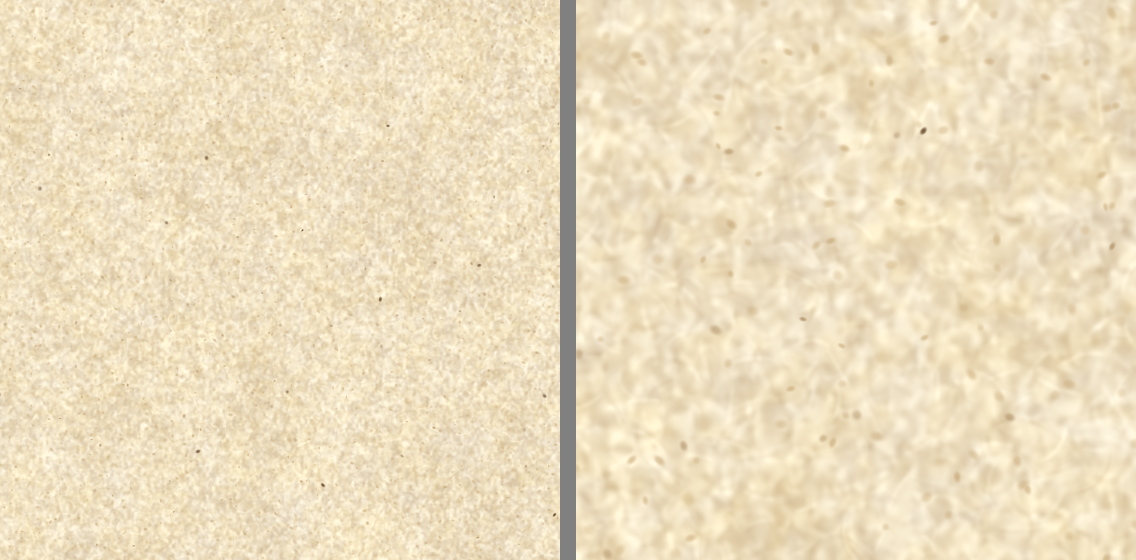
Left, the full canvas; right, a detail of the centre.
Give the GLSL for this texture, as a WebGL 2 fragment shader.

```glsl
#version 300 es
precision highp float;
// Cream recycled paper: soft mottled grain, pale fibres and scattered brown specks.
uniform vec2 u_resolution;
out vec4 fragColor;

// Three random values in 0..1 for an integer cell and a layer seed
vec3 hash3(vec2 cell, float seed) {
    uvec3 v = uvec3(ivec3(vec3(cell, seed)) + 4096);
    v = v * 1664525u + 1013904223u;
    v.x += v.y * v.z; v.y += v.z * v.x; v.z += v.x * v.y;
    v ^= v >> 16u;
    v.x += v.y * v.z; v.y += v.z * v.x; v.z += v.x * v.y;
    return vec3(v >> 8u) / 16777216.0;
}

// Smooth value noise, centred on zero
float noise(vec2 p, float seed) {
    vec2 cell = floor(p), f = fract(p);
    f = f * f * (3.0 - 2.0 * f);
    float low = mix(hash3(cell, seed).x, hash3(cell + vec2(1, 0), seed).x, f.x);
    float high = mix(hash3(cell + vec2(0, 1), seed).x, hash3(cell + vec2(1, 1), seed).x, f.x);
    return mix(low, high, f.y) - 0.5;
}

mat2 rotation(float angle) {
    float c = cos(angle), s = sin(angle);
    return mat2(c, s, -s, c);
}

// Soft oval specks, one at most per cell; share is the chance of a speck
float specks(vec2 uv, float count, float share, float radius, float seed) {
    vec2 p = uv * count, home = floor(p);
    float cover = 0.0;
    for (int j = -1; j <= 1; j++)
    for (int i = -1; i <= 1; i++) {
        vec2 cell = home + vec2(i, j);
        vec3 place = hash3(cell, seed), shape = hash3(cell, seed + 1.0);
        vec2 d = rotation(shape.x * 3.14) * (p - cell - place.xy) / count;
        d.x *= 1.0 + 0.7 * shape.y;
        float size = radius * (0.65 + 0.6 * shape.z);
        float spot = 1.0 - smoothstep(0.25 * size, 1.35 * size, length(d));
        cover = max(cover, spot * step(place.z, share) * (0.5 + 0.5 * shape.y));
    }
    return cover;
}

// Short, slightly bent fibres in any direction
float fibres(vec2 uv, float count, float seed) {
    vec2 p = uv * count, home = floor(p);
    float cover = 0.0;
    for (int j = -1; j <= 1; j++)
    for (int i = -1; i <= 1; i++) {
        vec2 cell = home + vec2(i, j);
        vec3 place = hash3(cell, seed), shape = hash3(cell, seed + 1.0);
        vec2 d = rotation(shape.x * 6.28) * (p - cell - place.xy);
        d.y += (shape.y - 0.5) * 1.5 * d.x * d.x;
        float span = 0.25 + 0.4 * place.z;
        float along = 1.0 - smoothstep(0.5 * span, span, abs(d.x));
        float across = 1.0 - smoothstep(0.0, 0.0026, abs(d.y) / count);
        cover = max(cover, along * across * shape.z);
    }
    return cover;
}

void main() {
    vec2 uv = gl_FragCoord.xy / min(u_resolution.x, u_resolution.y);
    vec2 warped = uv + 0.004 * vec2(noise(uv * 90.0, 1.0), noise(uv * 90.0, 2.0));

    // Grain from fine to broad, drawn out a little vertically
    float tone = 0.120 * noise(warped * vec2(165, 125), 3.0)
               + 0.090 * noise(rotation(0.6) * warped * 215.0, 4.0)
               + 0.055 * noise(rotation(1.1) * warped * 62.0, 5.0)
               + 0.040 * noise(rotation(0.3) * uv * 24.0, 6.0)
               + 0.030 * noise(uv * vec2(11, 8), 7.0);
    tone += 0.045 * fibres(uv, 34.0, 10.0) + 0.035 * fibres(uv + 0.37, 45.0, 12.0);
    tone -= 0.030 * fibres(uv + 0.71, 30.0, 14.0) + 0.008;

    // Cream base with a drift between warm tan and greyish beige
    vec3 color = vec3(0.940, 0.882, 0.760) + tone * vec3(0.80, 1.0, 1.16);
    float warmth = noise(warped * 95.0, 8.0) + 0.7 * noise(uv * 19.0, 9.0);
    color += warmth * vec3(0.012, 0.0, -0.042);

    // Tan flecks, brown specks and a few dark ones
    color = mix(color, vec3(0.76, 0.63, 0.43), 0.55 * specks(uv, 60.0, 0.22, 0.0034, 20.0));
    color = mix(color, vec3(0.64, 0.51, 0.34), 0.65 * specks(uv, 28.0, 0.13, 0.0033, 22.0));
    color = mix(color, vec3(0.36, 0.24, 0.12), 0.90 * specks(uv, 12.0, 0.09, 0.0038, 24.0));
    fragColor = vec4(min(color, vec3(1.0, 0.975, 0.89)), 1.0);
}
```
